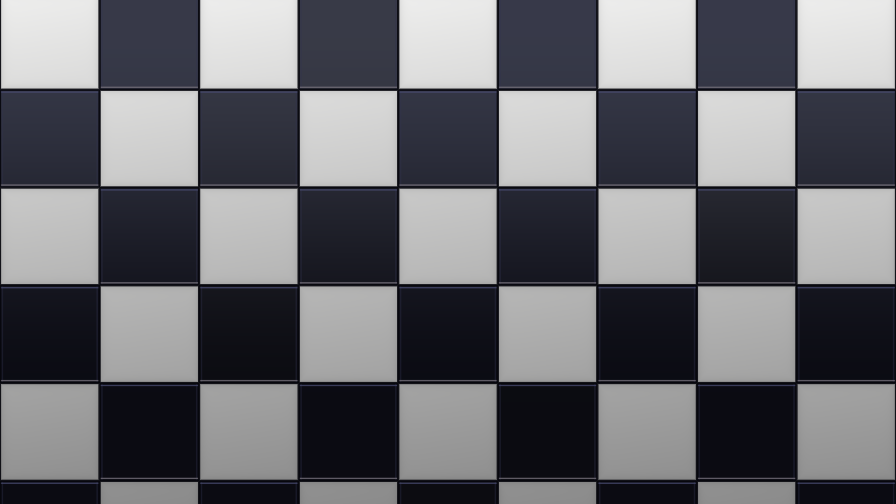
This pattern is drawn by a Shadertoy shader. Its source:

```glsl
// Lengths are fractions of the canvas height
const vec2 TILE = vec2(0.19753, 0.19400);
const float FIRST_SEAM = 0.1780;      // first horizontal seam, from the top
const float SEAM_HALF = 0.0023;
const float BEVEL_INSET = 0.0048;
const float BEVEL_HALF = 0.0014;
const float SHADE_REACH = 0.0060;
const float SHADE_DEPTH = 0.12;
const float TINT_VARIATION = 0.35;

const vec3 LIGHT_TOP = vec3(0.925, 0.925, 0.922);
const vec3 LIGHT_BOTTOM = vec3(0.550);
const vec3 DARK_TOP = vec3(0.215, 0.225, 0.285);
const vec3 DARK_BOTTOM = vec3(0.042, 0.043, 0.072);
const vec3 SEAM_COLOR = vec3(0.025, 0.025, 0.050);
const vec3 BEVEL_TOP = vec3(0.270, 0.280, 0.420);
const vec3 BEVEL_BOTTOM = vec3(0.450, 0.430, 0.470);
const vec3 BEVEL_SIDE = vec3(0.190, 0.195, 0.310);

float hash(vec2 p) {
    vec3 q = fract(vec3(p.xyx) * 0.1031);
    q += dot(q, q.yzx + 33.33);
    return fract((q.x + q.y) * q.z);
}

// Soft line of a given half width centred on distance zero
float line(float d, float halfWidth, float pixel) {
    return 1.0 - smoothstep(halfWidth - 0.6 * pixel, halfWidth + 0.6 * pixel, abs(d));
}

vec3 lightTile(float depth, vec2 local, float edge) {
    vec3 color = mix(LIGHT_TOP, LIGHT_BOTTOM, depth);
    color += 0.012 * (0.5 - local.x);
    return color * (1.0 - SHADE_DEPTH * exp(-edge / SHADE_REACH));
}

vec3 darkTile(float depth, vec2 cell, vec2 near, vec2 far, float pixel) {
    vec3 color = mix(DARK_TOP, DARK_BOTTOM, smoothstep(0.05, 0.80, depth));

    // Some tiles lean towards neutral grey
    float neutral = TINT_VARIATION * smoothstep(0.4, 1.0, hash(cell + 7.0));
    color = mix(color, vec3(dot(color, vec3(0.333))), neutral);

    // Bevel: faint sides, blue upper lip, pale lower lip
    float side = line(min(near.x, far.x) - BEVEL_INSET, BEVEL_HALF, pixel);
    float upper = line(near.y - BEVEL_INSET, BEVEL_HALF, pixel);
    float lower = line(far.y - BEVEL_INSET, BEVEL_HALF, pixel);
    color = mix(color, BEVEL_SIDE, 0.35 * side);
    color = mix(color, BEVEL_TOP, 0.80 * upper);
    return mix(color, BEVEL_BOTTOM, 0.80 * lower);
}

void mainImage(out vec4 fragColor, in vec2 fragCoord) {
    float pixel = 1.0 / iResolution.y;
    vec2 p = fragCoord * pixel;
    float depth = 1.0 - p.y;

    // Checker grid, rows counted downwards
    vec2 grid = vec2(p.x, depth - FIRST_SEAM) / TILE + vec2(0.0, 1.0);
    vec2 cell = floor(grid);
    vec2 local = fract(grid);
    vec2 near = local * TILE;
    vec2 far = TILE - near;
    vec2 inner = min(near, far);
    float edge = min(inner.x, inner.y);

    bool isDark = mod(cell.x + cell.y, 2.0) > 0.5;
    vec3 color = isDark ? darkTile(depth, cell, near, far, pixel)
                        : lightTile(depth, local, edge);

    // Dark seam around every tile
    color = mix(color, SEAM_COLOR, 0.92 * line(edge, SEAM_HALF, pixel));
    fragColor = vec4(color, 1.0);
}
```
